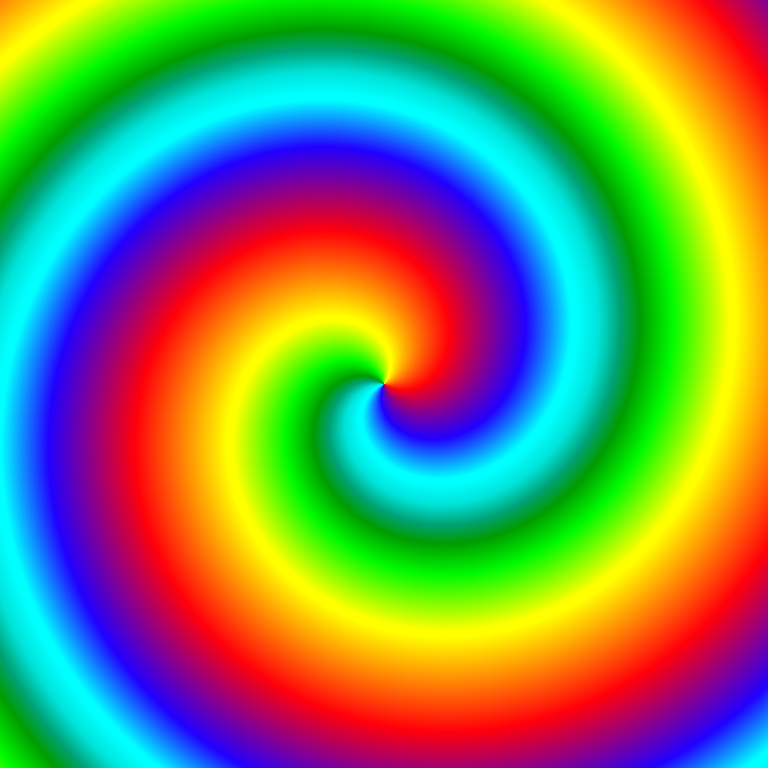
This background is drawn by a three.js fragment shader. Its source:

```glsl
// Draws a rainbow Archimedean spiral winding out from the canvas center.
varying vec2 vUv;

const float TAU = 6.2831853;
const float TWIST = 12.0;      // radians of turn per canvas width
const float RED_TURN = -0.1;   // direction of red at the center, in turns

const vec3 RED = vec3(1.0, 0.0, 0.04);
const vec3 YELLOW = vec3(1.0, 1.0, 0.0);
const vec3 LIME = vec3(0.0, 0.98, 0.0);
const vec3 FOREST = vec3(0.0, 0.61, 0.0);
const vec3 TEAL = vec3(0.0, 0.63, 0.45);
const vec3 TURQUOISE = vec3(0.0, 0.89, 0.85);
const vec3 CYAN = vec3(0.0, 1.0, 1.0);
const vec3 BLUE = vec3(0.13, 0.0, 1.0);

// Linear ramp from 0 at start to 1 at end
float ramp(float start, float end, float x) {
  return clamp((x - start) / (end - start), 0.0, 1.0);
}

// Position along the color cycle, from 0 to 1
float spiralPhase(vec2 p, float twist, float offset) {
  return fract((atan(p.y, p.x) - twist * length(p)) / TAU - offset);
}

// Closed color cycle that starts and ends on red
vec3 rainbow(float t) {
  vec3 color = mix(RED, YELLOW, ramp(0.0, 0.239, t));
  color = mix(color, LIME, ramp(0.256, 0.400, t));
  color = mix(color, FOREST, ramp(0.400, 0.483, t));
  color = mix(color, TEAL, ramp(0.483, 0.533, t));
  color = mix(color, TURQUOISE, ramp(0.533, 0.589, t));
  color = mix(color, CYAN, ramp(0.589, 0.644, t));
  color = mix(color, BLUE, ramp(0.661, 0.781, t));
  return mix(color, RED, ramp(0.781, 1.0, t));
}

void main() {
  float phase = spiralPhase(vUv - 0.5, TWIST, RED_TURN);
  gl_FragColor = vec4(rainbow(phase), 1.0);
}
```
